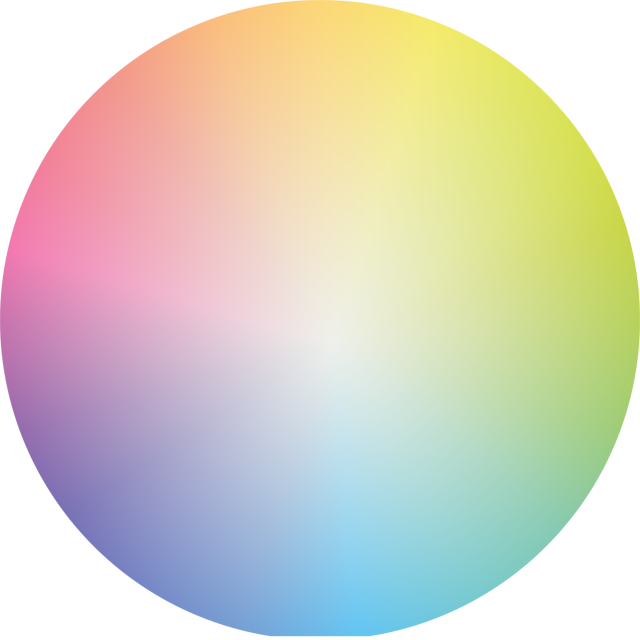
A three.js fragment shader for this background:

```glsl
varying vec2 vUv;

const vec2 DISC_CENTER = vec2(0.5, 0.5);
const float DISC_RADIUS = 0.5;
const float FLAT_BOTTOM = 0.006;
const float EDGE_SOFTNESS = 0.0012;
const vec2 HUB = vec2(0.518, 0.466);
const float TINT_POWER = 1.1;
const float FIRST_ANGLE = 4.0;

const vec3 PAPER = vec3(1.0);
const vec3 HUB_COLOR = vec3(0.935, 0.94, 0.92);
const vec3 LEAF = vec3(0.72, 0.82, 0.36);
const vec3 LIME = vec3(0.79, 0.84, 0.28);
const vec3 CITRON = vec3(0.83, 0.87, 0.30);
const vec3 LEMON = vec3(0.88, 0.90, 0.37);
const vec3 YELLOW = vec3(0.96, 0.92, 0.42);
const vec3 AMBER = vec3(0.99, 0.84, 0.46);
const vec3 APRICOT = vec3(0.98, 0.74, 0.49);
const vec3 CORAL = vec3(0.95, 0.59, 0.54);
const vec3 ROSE = vec3(0.95, 0.50, 0.60);
const vec3 PINK = vec3(0.95, 0.47, 0.69);
const vec3 ORCHID = vec3(0.79, 0.45, 0.68);
const vec3 PURPLE = vec3(0.58, 0.42, 0.68);
const vec3 INDIGO = vec3(0.47, 0.44, 0.71);
const vec3 PERIWINKLE = vec3(0.46, 0.52, 0.77);
const vec3 BLUE = vec3(0.46, 0.62, 0.83);
const vec3 SKY = vec3(0.38, 0.77, 0.95);
const vec3 AQUA = vec3(0.47, 0.79, 0.81);
const vec3 JADE = vec3(0.53, 0.79, 0.68);
const vec3 GREEN = vec3(0.62, 0.80, 0.47);

// Extends the gradient from its last stop to the next one
void addStop(inout vec3 color, inout float last, float angle, float next, vec3 nextColor) {
  color = mix(color, nextColor, clamp((angle - last) / (next - last), 0.0, 1.0));
  last = next;
}

// Rim colour for an angle in degrees, counterclockwise from the right
vec3 rimColor(float degreesCcw) {
  float a = mod(degreesCcw - FIRST_ANGLE, 360.0) + FIRST_ANGLE;
  float last = FIRST_ANGLE;
  vec3 c = LEAF;
  addStop(c, last, a, 22.0, LIME);
  addStop(c, last, a, 34.0, CITRON);
  addStop(c, last, a, 54.0, LEMON);
  addStop(c, last, a, 72.0, YELLOW);
  addStop(c, last, a, 92.0, AMBER);
  addStop(c, last, a, 110.0, APRICOT);
  addStop(c, last, a, 129.0, CORAL);
  addStop(c, last, a, 148.0, ROSE);
  addStop(c, last, a, 164.0, PINK);
  addStop(c, last, a, 176.0, ORCHID);
  addStop(c, last, a, 196.0, PURPLE);
  addStop(c, last, a, 213.0, INDIGO);
  addStop(c, last, a, 231.0, PERIWINKLE);
  addStop(c, last, a, 252.0, BLUE);
  addStop(c, last, a, 275.0, SKY);
  addStop(c, last, a, 300.0, AQUA);
  addStop(c, last, a, 322.0, JADE);
  addStop(c, last, a, 343.0, GREEN);
  addStop(c, last, a, 360.0 + FIRST_ANGLE, LEAF);
  return c;
}

// Distance from the hub to the disc rim along a unit direction
float rimDistance(vec2 dir) {
  vec2 offset = HUB - DISC_CENTER;
  float b = dot(offset, dir);
  return -b + sqrt(b * b - dot(offset, offset) + DISC_RADIUS * DISC_RADIUS);
}

void main() {
  // Off-centre colour wheel fading to the pale hub
  vec2 ray = vUv - HUB;
  float reach = max(length(ray), 0.00001);
  float angle = degrees(atan(ray.y, ray.x + 0.000001));
  float saturation = pow(min(reach / rimDistance(ray / reach), 1.0), TINT_POWER);
  vec3 wheel = mix(HUB_COLOR, rimColor(angle), saturation);

  // Disc outline with a flattened foot
  float outline = max(length(vUv - DISC_CENTER) - DISC_RADIUS, FLAT_BOTTOM - vUv.y);
  float outside = smoothstep(-EDGE_SOFTNESS, EDGE_SOFTNESS, outline);
  gl_FragColor = vec4(mix(wheel, PAPER, outside), 1.0);
}
```
